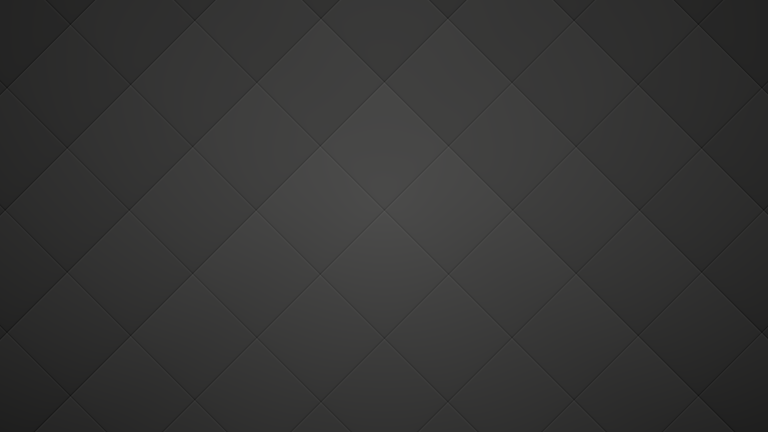
Write a Shadertoy shader that draws this background.

```glsl
// Dark grey lattice of overlapping diamond tiles under a soft central glow.
// Two mirrored families of diagonal strips each add a stepped shade and a
// thin bevelled seam; an elliptical falloff darkens the canvas edges.

const float STRIP_PITCH = 0.2975;   // strip spacing along x + y, in canvas heights
const float EDGE_SQUEEZE = 0.0019;  // strips narrow slightly away from the centre
const vec2 LATTICE_CENTRE = vec2(0.001, 0.0123);
const vec2 GLOW_CENTRE = vec2(0.0, 0.045);
const vec3 WARM_GREY = vec3(1.0, 0.998, 0.988);

// Strip coordinate: whole numbers lie on the seams.
float stripCoord(float diagonal) {
    float s = diagonal / STRIP_PITCH;
    return s + EDGE_SQUEEZE * s * s * s;
}

// Soft elliptical light with a rounded peak.
float glow(vec2 p) {
    vec2 fall = p * vec2(0.163, 0.195);
    return 0.304 - sqrt(dot(fall, fall) + 0.0001);
}

float ridge(float x, float width) {
    return exp(-x * x / (width * width));
}

// Shade steps down across each seam, strongest on the upper side.
float stripShade(float k, float pixel) {
    float toSeam = fract(k + 0.5) - 0.5;
    float dist = toSeam * STRIP_PITCH * 0.7071;
    float strength = mix(0.004, 0.021, smoothstep(-0.3, 0.9, k));

    // Sawtooth with its jump smoothed over one pixel.
    float jump = smoothstep(-0.6 * pixel, 0.6 * pixel, dist);
    float saw = toSeam + 0.5 - jump;
    return strength * saw;
}

// Light lip below the seam, narrow dark groove and faint shadow above it.
float seam(float k, float pixel) {
    float dist = (fract(k + 0.5) - 0.5) * STRIP_PITCH * 0.7071;
    float width = max(0.0016, 0.6 * pixel);
    float coverage = 0.0016 / width;
    float lip = 0.022 * ridge(dist + 0.0014, width);
    float groove = 0.032 * ridge(dist - 0.0014, width);
    float shadow = 0.005 * exp(-max(dist, 0.0) / 0.012) * smoothstep(-pixel, pixel, dist);
    return coverage * (lip - groove) - shadow;
}

void mainImage(out vec4 fragColor, in vec2 fragCoord) {
    float pixel = 1.0 / iResolution.y;
    vec2 p = (fragCoord - 0.5 * iResolution.xy) * pixel;

    // Mirrored diagonal axes, both rising toward the top.
    vec2 q = p - LATTICE_CENTRE;
    float rightStrip = stripCoord(q.y + q.x);
    float leftStrip = stripCoord(q.y - q.x);

    float light = glow(p - GLOW_CENTRE);
    float seams = seam(rightStrip, pixel) + seam(leftStrip, pixel);
    float shade = light + seams;
    shade += stripShade(rightStrip, pixel) + stripShade(leftStrip, pixel);

    fragColor = vec4(clamp(shade, 0.0, 1.0) * WARM_GREY, 1.0);
}
```
